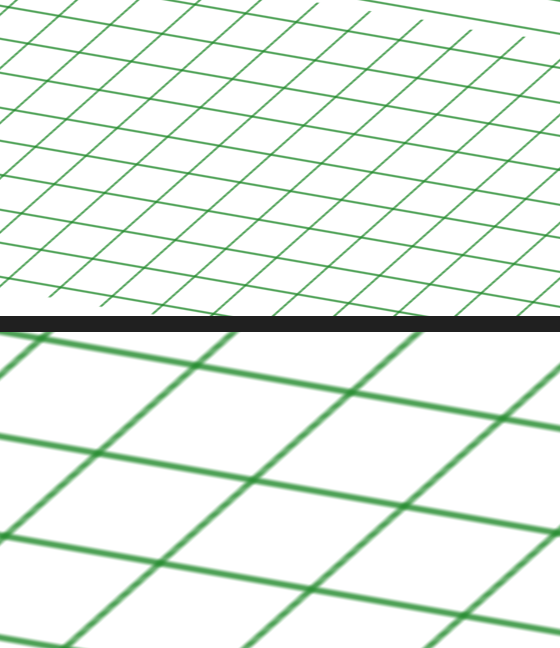
Top, the full canvas; bottom, a detail of the centre.
Give the GLSL for this pattern, as a WebGL 2 fragment shader.

```glsl
#version 300 es
precision highp float;

uniform vec2 u_resolution;
out vec4 fragColor;

// Coverage of a soft line at distance d from its centre
float stroke(float d, float pixel) {
    float soft = max(0.0028, 0.75 * pixel);
    return 1.0 - smoothstep(0.0033 - soft, 0.0033 + soft, abs(d));
}

void main() {
    vec2 p = gl_FragCoord.xy / u_resolution.y;
    float pixel = 1.0 / u_resolution.y;

    // Skewed coordinates: each is constant along one family of lines
    float across = p.x - 1.121 * p.y;
    float down = 1.0 - p.y - 0.1735 * p.x;

    // Shallow lines, slightly uneven in spacing
    float row = clamp(round((down - 0.016) / 0.1076), -3.0, 8.0);
    float rowCentre = 0.016 + 0.1076 * row + 0.002 * sin(2.1 * row + 1.6);
    float shallow = stroke((down - rowCentre) * 0.985, pixel);

    // Steep lines
    float column = round((across - 0.09) / 0.1933);
    float columnCentre = 0.09 + 0.1933 * column + 0.002 * sin(1.7 * column);
    float steep = stroke((across - columnCentre) * 0.6656, pixel);

    // Steep lines stop at loose ends and are faintly beaded
    float looseEnd = 0.004 * sin(2.7 * column);
    steep *= smoothstep(-pixel, pixel, down + 0.168 + looseEnd);
    steep *= smoothstep(-pixel, pixel, 0.914 + looseEnd - down);
    steep *= 0.92 + 0.08 * sin(600.0 * p.y);

    // Translucent ink darkens at crossings
    vec3 paper = vec3(1.0);
    vec3 ink = vec3(0.13, 0.54, 0.17);
    vec3 color = mix(paper, ink, 0.8 * shallow);
    color = mix(color, ink, 0.8 * steep);
    fragColor = vec4(color, 1.0);
}
```
